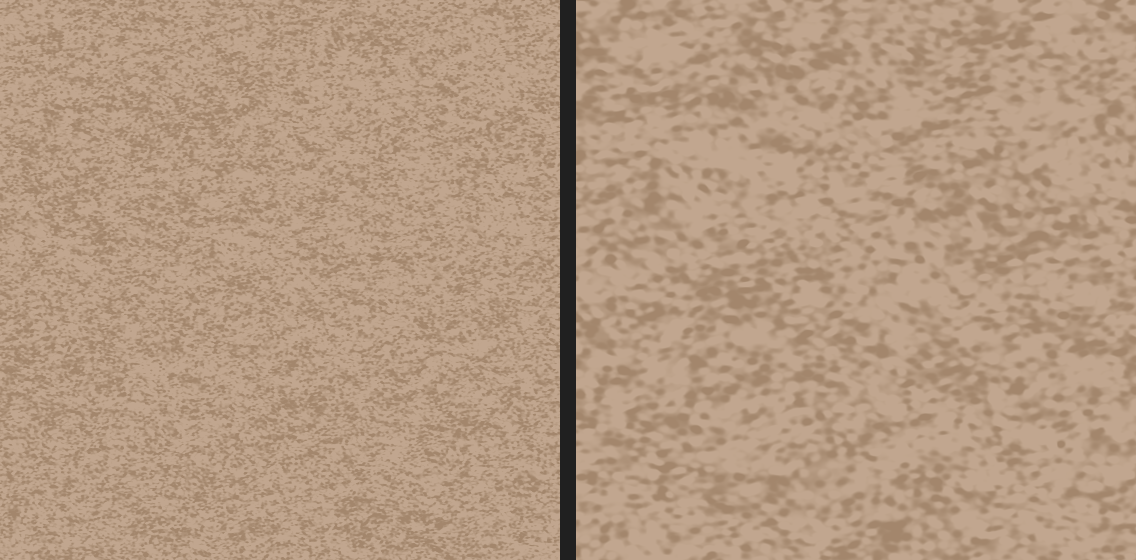
Left: the whole. Right: its middle third, enlarged.
Write a Shadertoy shader that draws this texture.

```glsl
const vec3 PALE_TAN = vec3(0.757, 0.652, 0.560);
const vec3 DARK_TAN = vec3(0.638, 0.527, 0.425);

// Integer hash: three values from 0 to 1 for each cell
vec3 hash3(vec2 cell, int seed) {
    uvec3 q = uvec3(ivec3(ivec2(cell) + 4096, seed));
    q = q * 1664525u + 1013904223u;
    for (int i = 0; i < 2; i++) {
        q.x += q.y * q.z;
        q.y += q.z * q.x;
        q.z += q.x * q.y;
        q ^= q >> 16u;
    }
    return vec3(q & 65535u) / 65536.0;
}

// Cellular noise: soft spots of random sign, one per cell
float spotNoise(vec2 p, int seed) {
    vec2 base = floor(p);
    float sum = 0.0;
    for (int y = -1; y <= 1; y++) {
        for (int x = -1; x <= 1; x++) {
            vec2 cell = base + vec2(x, y);
            vec3 rnd = hash3(cell, seed);
            vec2 d = p - cell - rnd.xy;
            float falloff = max(0.0, 1.0 - dot(d, d));
            sum += (2.0 * rnd.z - 1.0) * falloff * falloff;
        }
    }
    return sum;
}

float segmentDistance(vec2 p, vec2 halfSpan) {
    float t = clamp(dot(p, halfSpan) / dot(halfSpan, halfSpan), -1.0, 1.0);
    return length(p - halfSpan * t);
}

// Sparse short fibres at any angle
float fibres(vec2 p, float chance, float halfLength, float width) {
    vec2 base = floor(p);
    float cover = 0.0;
    for (int y = -1; y <= 1; y++) {
        for (int x = -1; x <= 1; x++) {
            vec2 cell = base + vec2(x, y);
            vec3 rnd = hash3(cell, 9);
            vec3 shape = hash3(cell, 13);
            float angle = 6.2832 * shape.x;
            vec2 span = halfLength * mix(0.4, 1.0, shape.y) * vec2(cos(angle), sin(angle));
            float d = segmentDistance(p - cell - rnd.xy, span);
            float mark = 1.0 - smoothstep(0.0, width, d);
            cover = max(cover, mark * step(rnd.z, chance));
        }
    }
    return cover;
}

// Layered sines let the horizontal streaks wander
vec2 wander(vec2 p, float amount) {
    float rise = sin(p.x * 31.0 + 3.0 * sin(p.y * 17.0));
    rise += 0.5 * sin(p.x * 73.0 - p.y * 41.0);
    return p + vec2(0.0, amount * rise);
}

void mainImage(out vec4 fragColor, in vec2 fragCoord) {
    vec2 uv = fragCoord / iResolution.y;
    vec2 p = wander(uv, 0.002);

    // Fine grain over flat flecks, patches and broad shading
    float tone = 0.98 * spotNoise(p * vec2(210.0, 320.0), 1);
    tone += 0.52 * spotNoise(p * vec2(72.0, 170.0), 2);
    tone += 0.27 * spotNoise(p * vec2(27.0, 62.0), 3);
    tone += 0.13 * spotNoise(p * vec2(6.0, 11.0), 4);
    tone += 0.45 * fibres(uv * 14.0, 0.25, 0.24, 0.08);

    float darkCover = smoothstep(-0.45, 0.92, tone);
    fragColor = vec4(mix(PALE_TAN, DARK_TAN, darkCover), 1.0);
}
```
